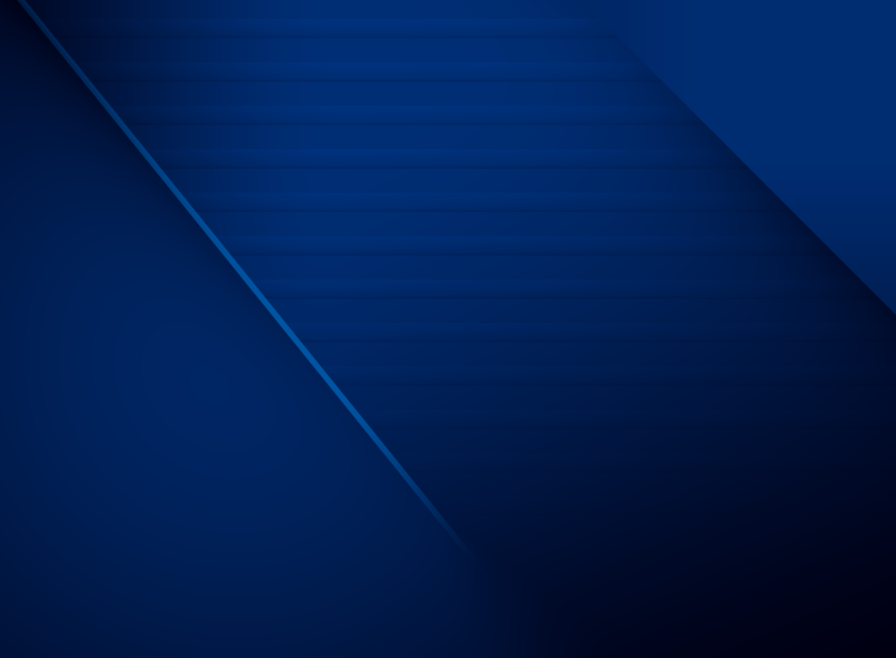
Give the GLSL for this background, as a WebGL 1 fragment shader.

```glsl
precision highp float;
// Dark blue slanted panels over horizontal slats, with a bright diagonal trim line.
uniform vec2 u_resolution;

// Navy to royal blue, indexed by the strength of blue.
vec3 blueRamp(float level) {
    return vec3(0.0, max(0.0, 0.47 * level - 0.035), level);
}

// Slats: a crisp lit top edge, darkening to a crease below.
float slats(vec2 p, float pixel) {
    float f = fract((0.972 - p.y) / 0.066);
    float soft = pixel / 0.066;
    float lip = smoothstep(0.0, soft, f) * (1.0 - smoothstep(0.45, 0.45 + soft, f));
    float shade = mix(0.035, -0.02, f / 0.45) - 0.03 * smoothstep(0.36, 0.45, f);
    float fade = smoothstep(0.1, 0.65, p.y) * (1.0 - 0.5 * smoothstep(0.7, 1.2, p.x));
    return lip * shade * fade;
}

float centerLevel(vec2 p, float edgeDistance, float pixel) {
    float rise = 0.145 + 0.46 * p.y - 0.2 * (p.x - 0.71);
    float level = 0.46 - 0.4 * smoothstep(0.0, 1.0, (0.56 - rise) / 0.6);
    level += slats(p, pixel);
    level *= mix(0.2, 1.0, smoothstep(-0.12, 0.52, p.x));
    float shadow = mix(0.4, 0.15, smoothstep(0.6, 1.0, p.y));
    return level * (1.0 - shadow * exp(-max(edgeDistance, 0.0) / 0.07));
}

float leftLevel(vec2 p, float edgeDistance) {
    vec2 q = p - vec2(0.36, 0.46);
    float shadow = mix(0.02, 0.6, p.y * p.y) * exp(-max(edgeDistance, 0.0) / 0.06);
    return 0.395 * exp(-1.75 * dot(q, q)) * (1.0 - shadow);
}

float rightLevel(vec2 p) {
    float level = mix(0.31, 0.445, smoothstep(0.45, 0.8, p.y));
    return level - 0.05 * (1.0 - smoothstep(0.86, 1.1, p.x));
}

void main() {
    vec2 p = gl_FragCoord.xy / u_resolution.y;
    float pixel = 1.0 / u_resolution.y;

    // Signed distances to the two slanted edges, positive toward the right.
    float leftEdge = (p.x - 0.032 - 0.808 * (1.0 - p.y)) * 0.778;
    float rightEdge = (p.x + p.y - 1.883) * 0.7071;

    // Panels; the left edge dissolves near the bottom.
    float level = centerLevel(p, -rightEdge, pixel);
    level = mix(level, rightLevel(p), smoothstep(-pixel, pixel, rightEdge));
    float blur = mix(0.09, pixel, smoothstep(0.04, 0.24, p.y));
    level = mix(leftLevel(p, -leftEdge), level, smoothstep(-blur, blur, leftEdge));
    vec3 color = blueRamp(level);

    // Trim line, strongest near mid height.
    float trim = 1.0 - smoothstep(0.0045 - pixel, 0.0045 + pixel, abs(leftEdge));
    trim *= smoothstep(0.12, 0.42, p.y) * mix(0.95, 0.3, smoothstep(0.5, 1.0, p.y));
    color = mix(color, vec3(0.0, 0.34, 0.65), trim);

    gl_FragColor = vec4(color, 1.0);
}
```
